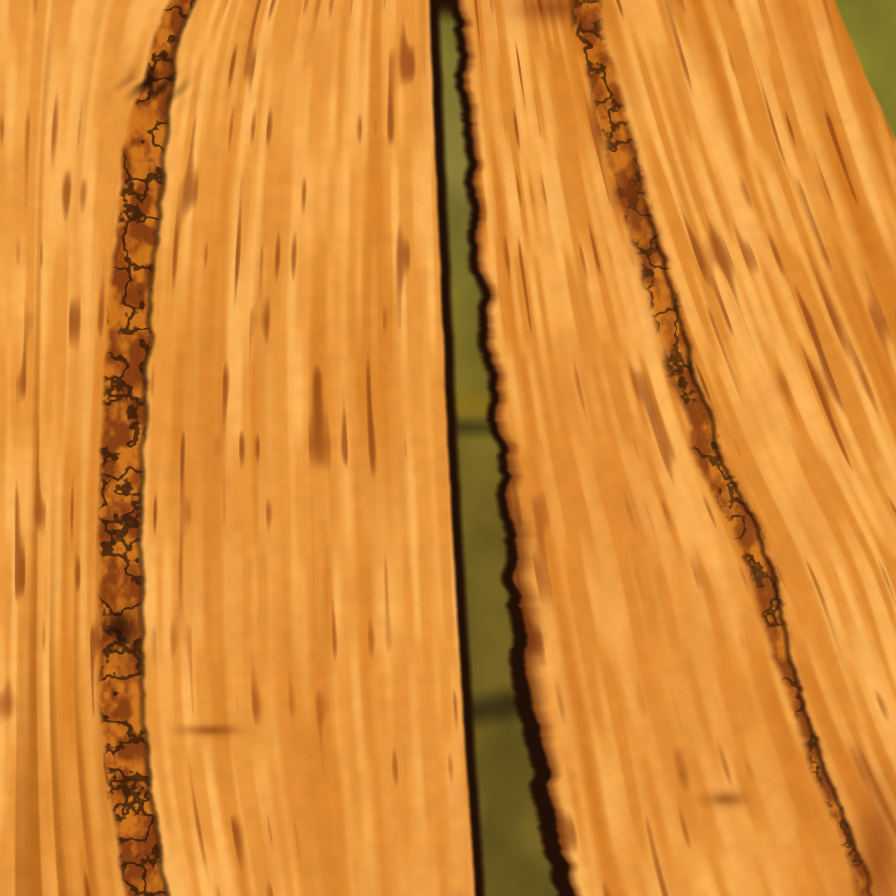
A Shadertoy shader for this texture:

```glsl
const vec3 HONEY = vec3(0.95, 0.64, 0.28);
const vec3 PALE = vec3(1.0, 0.73, 0.38);
const vec3 AMBER = vec3(0.79, 0.44, 0.11);
const vec3 BROWN = vec3(0.50, 0.22, 0.06);
const vec3 SHADOW = vec3(0.13, 0.06, 0.02);
const vec3 OLIVE = vec3(0.43, 0.36, 0.13);
const vec3 MOSS = vec3(0.50, 0.47, 0.16);
const float EDGE = 0.003;        // softness of outlines
const float FINE_GRAIN = 125.0;  // fibres per canvas width
const float WIDE_GRAIN = 48.0;
const float PITH_GRAIN = 65.0;

float hash(vec2 p) {
    return fract(sin(dot(p, vec2(127.1, 311.7))) * 43758.5453);
}

float noise(vec2 p) {
    vec2 i = floor(p), f = fract(p);
    f = f * f * (3.0 - 2.0 * f);
    return mix(mix(hash(i), hash(i + vec2(1, 0)), f.x),
               mix(hash(i + vec2(0, 1)), hash(i + vec2(1, 1)), f.x), f.y);
}

float fbm(vec2 p) {
    float sum = 0.0, amp = 0.5;
    for (int i = 0; i < 4; i++) {
        sum += amp * noise(p);
        p = p * 2.03 + 17.3;
        amp *= 0.5;
    }
    return sum / 0.9375;
}

// Outlines as x positions, with t running from top to bottom
float leftPith(float t) {
    float low = max(t - 0.7, 0.0);
    return 0.134 + 0.1 * (t - 0.68) * (t - 0.68) + 0.22 * low * low + 0.022 * exp(-14.0 * t);
}
float gapLeft(float t) { return 0.479 + 0.04 * t + 0.012 * t * t * t; }
float gapRight(float t) { return 0.514 + 0.08 * t + 0.045 * t * t * t; }
float rightPith(float t) {
    float bend = (t - 0.64) / 0.1;
    return 0.65 + 0.24 * t + 0.08 * t * t + 0.012 * exp(-bend * bend);
}

float band(float d, float halfWidth, float soft) {
    return 1.0 - smoothstep(halfWidth - soft, halfWidth + soft, abs(d));
}

float spot(vec2 p, vec2 centre, vec2 size) {
    vec2 q = (p - centre) / size;
    return exp(-dot(q, q));
}

// Position across the fibres, straightened along the board outlines
float grainCoord(float x, float t) {
    float a = leftPith(t), b = gapLeft(t), c = gapRight(t), d = rightPith(t);
    if (x < a) return 0.15 * x / a;
    if (x < 0.5 * (b + c)) return 0.15 + 0.34 * (x - a) / (b - a);
    if (x < d) return 0.8 + 0.22 * (x - c) / (d - c);
    return 1.02 + x - d - 0.06 * t;
}

vec3 wood(vec2 p, float rightSide) {
    float g = grainCoord(p.x, p.y) + 0.007 * (noise(p * vec2(7.0, 5.0)) - 0.5);
    float wide = noise(vec2(g * WIDE_GRAIN, p.y * 2.2));
    float fine = noise(vec2(g * FINE_GRAIN, p.y * 9.0 + 5.0));
    float fleck = noise(vec2(g * FINE_GRAIN * 0.9 + 31.0, p.y * 14.0));
    float outer = 1.0 - smoothstep(0.08, 0.14, p.x);
    vec3 col = mix(HONEY, PALE, 0.65 * smoothstep(0.45, 0.9, fine));
    col = mix(col, AMBER, (0.5 + 0.2 * rightSide) * smoothstep(0.53, 0.88, wide));
    col = mix(col, AMBER, 0.5 * smoothstep(0.6, 0.25, fine) * (0.55 + 0.45 * rightSide));
    col = mix(col, BROWN, 0.65 * smoothstep(0.76, 0.98, fleck));
    // Long growth lines on the outer left board
    float ring = noise(vec2(g * 95.0 + 8.0, p.y * 0.9));
    col = mix(col, AMBER * 0.85, outer * 0.75 * smoothstep(0.58, 0.85, ring));
    // Warm stains and surface mottling
    float stain = smoothstep(0.48, 0.75, fbm(p * vec2(9.0, 4.0) + 3.0));
    col = mix(col, vec3(0.87, 0.53, 0.20), 0.5 * stain);
    return col * (0.96 + 0.08 * fbm(p * 75.0));
}

vec3 pithColour(vec2 p) {
    float n = fbm(p * vec2(PITH_GRAIN, PITH_GRAIN * 0.7));
    float vein = abs(fbm(p * PITH_GRAIN * 0.6 + 9.0) - 0.5);
    vec3 col = mix(BROWN, AMBER, smoothstep(0.35, 0.72, n));
    return mix(col, SHADOW, 0.75 * (1.0 - smoothstep(0.015, 0.07, vein)));
}

vec3 background(vec2 p) {
    vec3 col = mix(MOSS, OLIVE, smoothstep(0.1, 0.6, p.y));
    col = mix(col, vec3(0.60, 0.52, 0.27), 0.6 * spot(p, vec2(0.51, 0.16), vec2(0.05, 0.14)));
    col *= 0.78 + 0.4 * fbm(p * vec2(18.0, 12.0));
    col = mix(col, vec3(0.56, 0.43, 0.10), 0.7 * band(p.y - 0.452, 0.012, 0.01));
    col *= 1.0 - 0.4 * band(p.y - 0.477, 0.007, 0.01);
    return col * (1.0 - 0.45 * band(p.y - 0.79 + 0.2 * (p.x - 0.55), 0.014, 0.014));
}

void mainImage(out vec4 fragColor, in vec2 fragCoord) {
    vec2 p = fragCoord / iResolution.xy;
    p.y = 1.0 - p.y;
    float t = p.y;
    float rough = fbm(vec2(t * 34.0, p.x * 5.0)) - 0.5;
    float rightSide = step(0.5 * (gapLeft(t) + gapRight(t)), p.x);
    vec3 col = wood(p, rightSide);

    // Pith channels with dark rims
    float dl = p.x - leftPith(t) + 0.01 * rough;
    float wl = mix(0.014, 0.023, smoothstep(0.06, 0.16, t));
    col = mix(col, pithColour(p), 0.94 * band(dl, wl, 0.004));
    col = mix(col, SHADOW, 0.5 * band(dl - wl, 0.003, 0.003));
    float dr = p.x - rightPith(t) + 0.014 * rough;
    float wr = mix(0.016, 0.007, smoothstep(0.6, 0.82, t));
    col = mix(col, pithColour(p + 2.0), 0.85 * band(dr, wr, 0.006));
    col = mix(col, SHADOW, 0.6 * band(dr - 0.7 * wr, 0.0025, 0.003) * smoothstep(0.08, 0.3, t));

    // Knots and bruises
    float curl = 0.5 + 0.5 * sin(p.x * 260.0 + t * 190.0 + 7.0 * rough);
    col = mix(col, SHADOW, 0.85 * curl * spot(p, vec2(0.172, 0.095), vec2(0.028, 0.016)));
    col = mix(col, SHADOW, 0.7 * spot(p, vec2(0.134, 0.70), vec2(0.014, 0.018)));
    col = mix(col, BROWN, 0.8 * spot(p, vec2(0.70, 0.215), vec2(0.014, 0.02)));
    col = mix(col, BROWN, 0.65 * spot(p, vec2(0.615, 0.008), vec2(0.035, 0.016)));
    col = mix(col, BROWN, 0.6 * spot(p, vec2(0.235, 0.815), vec2(0.03, 0.006)));
    col = mix(col, BROWN, 0.6 * spot(p, vec2(0.81, 0.892), vec2(0.02, 0.008)));
    col = mix(col, BROWN, 0.55 * spot(p, vec2(0.98, 0.96), vec2(0.025, 0.08)));

    // Open split, its shaded walls and bark edge
    float fromLeft = p.x - gapLeft(t) + 0.003 * rough;
    float fromRight = gapRight(t) - p.x + 0.022 * rough;
    float bark = 0.012 + 0.016 * spot(vec2(0.0, t), vec2(0.0, 0.68), vec2(1.0, 0.16));
    col = mix(col, BROWN * 0.8, 0.75 * rightSide * smoothstep(-bark, 0.0, fromRight));
    vec3 inside = background(p);
    float wall = 0.010 + 0.010 * smoothstep(0.5, 0.85, t);
    inside = mix(SHADOW, inside, smoothstep(0.006, 0.015, fromLeft));
    inside = mix(SHADOW, inside, smoothstep(wall - 0.005, wall + 0.004, fromRight));
    inside = mix(SHADOW, inside, smoothstep(0.0, 0.03, t));
    float split = smoothstep(-EDGE, EDGE, fromLeft) * smoothstep(-EDGE, EDGE, fromRight);
    col = mix(col, inside, split);

    // Upper right corner beyond the board
    float corner = p.x - (0.932 + 0.36 * t + 0.5 * t * t) + 0.004 * rough;
    col = mix(col, AMBER, 0.5 * band(corner, 0.008, 0.006));
    col = mix(col, background(p), smoothstep(-EDGE, EDGE, corner));
    fragColor = vec4(col, 1.0);
}
```
